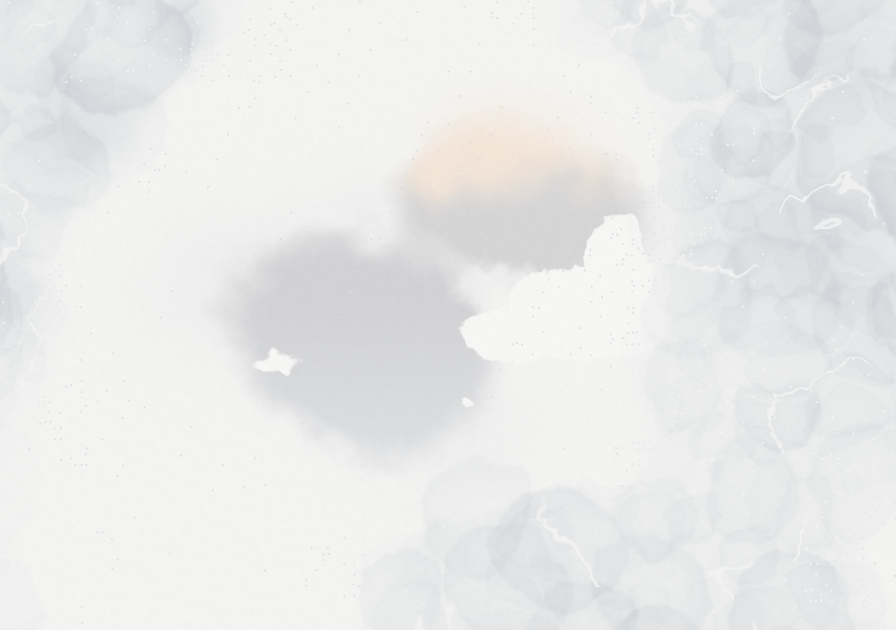
This background is drawn by a Shadertoy shader. Its source:

```glsl
// Pale paper with two soft watercolour washes, one tipped with peach, cut by a
// ragged white bloom. Marbled ink borders are built from overlapping translucent
// discs on jittered grids, bent by fractal noise and dusted with fine speckles.

float hash(vec2 p) {
    return fract(sin(dot(p, vec2(127.1, 311.7))) * 43758.5453);
}

float noise(vec2 p) {
    vec2 i = floor(p), f = fract(p);
    f = f * f * (3.0 - 2.0 * f);
    return mix(mix(hash(i), hash(i + vec2(1, 0)), f.x),
               mix(hash(i + vec2(0, 1)), hash(i + vec2(1, 1)), f.x), f.y);
}

float fbm(vec2 p) {
    float sum = 0.0, weight = 0.5;
    for (int i = 0; i < 5; i++) {
        sum += weight * noise(p);
        p = mat2(1.6, 1.2, -1.2, 1.6) * p + 7.3;
        weight *= 0.5;
    }
    return sum;
}

float ellipse(vec2 p, vec2 centre, vec2 radius) {
    return (length((p - centre) / radius) - 1.0) * min(radius.x, radius.y);
}

float glow(vec2 p, vec2 centre, vec2 radius) {
    vec2 q = (p - centre) / radius;
    return exp(-dot(q, q));
}

// Signed reach into the inked borders, positive inside
float borderReach(vec2 p) {
    float right = 1.06 - 0.16 * smoothstep(0.85, 1.0, p.y)
                - 0.06 * (1.0 - smoothstep(0.4, 0.5, p.y))
                - 0.40 * (1.0 - smoothstep(0.14, 0.24, p.y));
    float left = -0.02 + 0.10 * smoothstep(0.15, 0.5, p.y)
               + 0.27 * smoothstep(0.6, 1.0, p.y);
    float reach = max(p.x - right, left - p.x);
    return min(reach, ellipse(p, vec2(1.43, 0.08), vec2(0.09, 0.14)));
}

// Translucent discs with darker rims, present only where the border reaches
float inkDiscs(vec2 p, float scale, float seed) {
    vec2 q = p * scale, cell = floor(q);
    float ink = 0.0;
    for (int y = -1; y <= 1; y++)
    for (int x = -1; x <= 1; x++) {
        vec2 id = cell + vec2(x, y);
        vec2 centre = id + 0.2 + 0.6 * vec2(hash(id + seed), hash(id + seed + 17.0));
        float d = length(q - centre) - mix(0.4, 0.78, hash(id + seed + 31.0));
        float present = smoothstep(-0.02, 0.06, borderReach(centre / scale));
        float fill = (1.0 - smoothstep(-0.04, 0.03, d)) * (0.25 + 0.75 * exp(3.0 * min(d, 0.0)));
        float rim = exp(-abs(d) * 32.0);
        ink += present * (0.26 * fill * (0.3 + hash(id + seed + 53.0)) + 0.10 * rim);
    }
    return ink;
}

void mainImage(out vec4 fragColor, in vec2 fragCoord) {
    vec2 p = fragCoord / iResolution.y;
    vec2 bend = vec2(fbm(p * 7.0), fbm(p * 7.0 + 40.0)) - 0.48;
    vec2 fray = vec2(fbm(p * 26.0 + 9.0), fbm(p * 26.0 + 71.0)) - 0.48;
    vec3 color = vec3(0.953, 0.953, 0.948);

    // Ragged white bloom and small dry spots
    vec2 r = p + 0.035 * bend + 0.05 * fray;
    float bloom = ellipse(r, vec2(0.93, 0.50), vec2(0.13, 0.075));
    bloom = min(bloom, ellipse(r, vec2(0.975, 0.585), vec2(0.05, 0.07)));
    bloom = min(bloom, ellipse(r, vec2(0.80, 0.465), vec2(0.075, 0.045)));
    bloom = min(bloom, ellipse(r, vec2(0.434, 0.428), vec2(0.033, 0.009)));
    bloom = min(bloom, ellipse(r, vec2(0.738, 0.354), vec2(0.008)));
    float dry = 1.0 - smoothstep(-0.002, 0.003, bloom);
    float damp = 1.0 - smoothstep(-0.01, 0.015, ellipse(r, vec2(0.78, 0.54), vec2(0.06, 0.04)));
    float wet = (1.0 - dry) * (1.0 - 0.7 * damp);

    // Lower grey wash, leaning down to the right, with a faint halo
    vec2 w = p + 0.10 * bend + 0.03 * fray;
    vec2 lean = mat2(0.82, 0.57, -0.57, 0.82) * (w - vec2(0.572, 0.446));
    float lower = 1.0 - smoothstep(0.78, 1.18, length(lean / vec2(0.215, 0.168)));
    float halo = glow(w, vec2(0.46, 0.54), vec2(0.20, 0.13))
               + 0.7 * glow(w, vec2(0.70, 0.58), vec2(0.22, 0.10))
               + 0.6 * glow(w, vec2(0.74, 0.30), vec2(0.14, 0.11));
    color = mix(color, vec3(0.87, 0.875, 0.88), 0.32 * min(halo, 1.0) * wet);
    vec3 grey = mix(vec3(0.855, 0.86, 0.87), vec3(0.815, 0.817, 0.825), smoothstep(0.28, 0.55, p.y));
    color = mix(color, grey, 0.95 * lower * wet);

    // Upper wash, grey below and peach above
    float upper = 1.0 - smoothstep(0.72, 1.2, length((w - vec2(0.82, 0.665)) / vec2(0.205, 0.125)));
    vec3 tint = mix(vec3(0.825, 0.825, 0.832), vec3(0.95, 0.89, 0.835), smoothstep(0.64, 0.78, p.y + 0.2 * bend.x));
    color = mix(color, tint, 0.92 * upper * wet);
    color = mix(color, vec3(0.96, 0.91, 0.86), 0.4 * glow(w, vec2(0.82, 0.79), vec2(0.12, 0.04)));
    color = mix(color, vec3(0.963, 0.963, 0.958), dry);

    // Marbled ink borders, deepened in a few pools
    vec2 m = p + 0.10 * bend + 0.012 * fray;
    float reach = borderReach(m);
    float border = smoothstep(-0.06, 0.06, reach);
    float pools = glow(m, vec2(1.27, 0.62), vec2(0.16, 0.13)) + glow(m, vec2(0.12, 0.81), vec2(0.11, 0.10))
                + glow(m, vec2(0.31, 0.96), vec2(0.06, 0.07)) + glow(m, vec2(0.02, 0.56), vec2(0.08, 0.09))
                + 0.7 * glow(m, vec2(1.36, 0.91), vec2(0.09, 0.12));
    float ink = inkDiscs(m, 7.0, 3.0) + 0.6 * inkDiscs(m + 0.04 * bend, 13.0, 91.0);
    ink = ink * (0.7 + 0.4 * pools) + border * (0.12 + 0.30 * pools);
    ink *= 0.65 + 0.7 * fbm(p * 5.0 + 20.0);
    ink *= mix(0.45, 1.0, max(smoothstep(0.3, 0.5, p.y), step(0.4, p.x)));
    color = mix(color, vec3(0.805, 0.82, 0.84), min(ink, 0.9));

    // Pale veins inside the ink
    float vein = abs(fbm(m * 6.0 + 63.0) - 0.48);
    float broken = smoothstep(0.5, 0.62, noise(p * 13.0 + 5.0));
    color = mix(color, vec3(0.955), 0.8 * border * broken * (1.0 - smoothstep(0.004, 0.014, vein)));

    // Speckles: white within the ink, grey around its edge
    vec2 s = p * 120.0, id = floor(s);
    vec2 offset = fract(s) - 0.3 - 0.4 * vec2(hash(id + 2.0), hash(id + 8.0));
    float dot_ = 1.0 - smoothstep(0.08, 0.32, length(offset));
    float chance = 0.35 * smoothstep(0.48, 0.75, noise(p * 11.0)) * exp(-abs(reach) * 14.0);
    dot_ *= step(hash(id + 4.0), chance);
    color = mix(color, mix(vec3(0.86, 0.865, 0.875), vec3(0.965), border), 0.8 * dot_);

    // Paper grain
    color += 0.012 * (noise(p * vec2(240.0, 330.0)) - 0.5);
    fragColor = vec4(color, 1.0);
}
```
